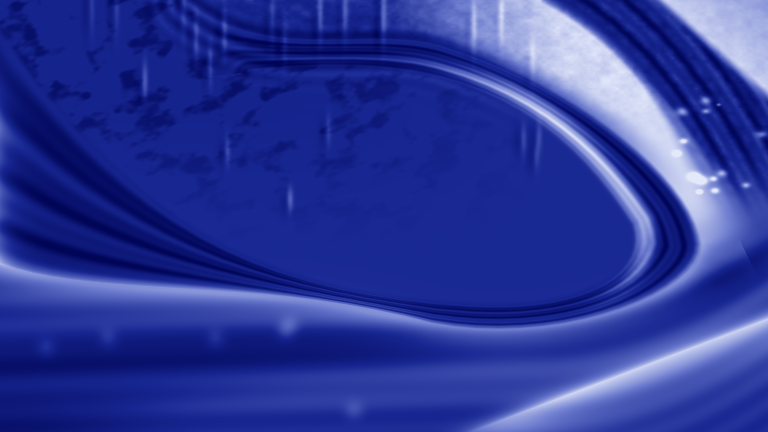
A WebGL 1 fragment shader for this background:

```glsl
precision highp float;
// Glossy folds of blue liquid: a calm pool ringed by a groove and a pale sheet.
// Signed distances to chained cubic curves shape a single light value,
// which noise, drips and beads then detail before a colour ramp tints it.
uniform vec2 u_resolution;

float hash(vec2 p) { return fract(sin(dot(p, vec2(12.9898, 78.233))) * 43758.5453); }

float noise(vec2 p) {
  vec2 i = floor(p), f = fract(p);
  f = f * f * (3.0 - 2.0 * f);
  return mix(mix(hash(i), hash(i + vec2(1, 0)), f.x),
             mix(hash(i + vec2(0, 1)), hash(i + vec2(1, 1)), f.x), f.y);
}

float fbm(vec2 p) {
  return 0.55 * noise(p) + 0.3 * noise(p * 2.1 + 7.0) + 0.15 * noise(p * 4.3 + 3.0);
}

float gauss(float x, float width) { x /= width; return exp(-x * x); }

// Signed distance (positive on the left of travel) and position along a cubic.
vec2 curve(vec2 p, vec2 a, vec2 b, vec2 c, vec2 d, float index) {
  vec2 best = vec2(9.0, index), from = a;
  for (int i = 1; i <= 18; i++) {
    float t = float(i) / 18.0, u = 1.0 - t;
    vec2 to = u*u*u*a + 3.0*u*u*t*b + 3.0*u*t*t*c + t*t*t*d;
    vec2 e = to - from, q = p - from;
    float h = clamp(dot(q, e) / dot(e, e), 0.0, 1.0), dist = length(q - e * h);
    if (dist < abs(best.x))
      best = vec2(e.x * q.y < e.y * q.x ? -dist : dist, index + t + (h - 1.0) / 18.0);
    from = to;
  }
  return best;
}

vec2 nearest(vec2 a, vec2 b) { return abs(a.x) < abs(b.x) ? a : b; }

vec3 ramp(float l) {
  vec3 c = mix(vec3(0.0, 0.02, 0.34), vec3(0.09, 0.15, 0.57), clamp(l / 0.25, 0.0, 1.0));
  c = mix(c, vec3(0.43, 0.49, 0.81), clamp((l - 0.25) / 0.35, 0.0, 1.0));
  return mix(c, vec3(0.89, 0.91, 0.98), clamp((l - 0.6) / 0.4, 0.0, 1.0));
}

void main() {
  vec2 p = gl_FragCoord.xy / u_resolution.y;
  p.x *= 1.7778 * u_resolution.y / u_resolution.x;

  // Pool rim and outer fold, both running counterclockwise
  vec2 rim = curve(p, vec2(0, 0.94), vec2(0.3, 0.49), vec2(0.58, 0.32), vec2(1.09, 0.294), 0.0);
  rim = nearest(rim, curve(p, vec2(1.09, 0.294), vec2(1.34, 0.28), vec2(1.5, 0.36), vec2(1.463, 0.48), 1.0));
  rim = nearest(rim, curve(p, vec2(1.463, 0.48), vec2(1.32, 0.7), vec2(1.11, 0.9), vec2(0.58, 0.833), 2.0));
  vec2 fold = curve(p, vec2(0, 0.39), vec2(0.21, 0.31), vec2(0.6, 0.36), vec2(1.0, 0.25), 0.0);
  fold = nearest(fold, curve(p, vec2(1.0, 0.25), vec2(1.3, 0.19), vec2(1.67, 0.33), vec2(1.613, 0.456), 1.0));
  fold = nearest(fold, curve(p, vec2(1.613, 0.456), vec2(1.57, 0.61), vec2(1.3, 0.81), vec2(1.02, 0.896), 2.0));
  fold = nearest(fold, curve(p, vec2(1.02, 0.896), vec2(0.86, 0.945), vec2(0.62, 0.85), vec2(0.44, 1.0), 3.0));
  float crest = curve(p, vec2(1.26, 1), vec2(1.43, 0.91), vec2(1.57, 0.75), vec2(1.71, 0.45), 0.0).x;

  // Pool with small dark bumps toward the top left
  float bumps = fbm(vec2(p.x + 0.5 * p.y, p.y - 0.4 * p.x) * vec2(17.0, 30.0));
  float rough = smoothstep(0.4, 0.8, p.y) * smoothstep(1.35, 0.6, p.x);
  float pool = 0.26 - rough * (0.03 + 0.15 * smoothstep(0.48, 0.75, bumps));

  // Streaked groove between rim and fold, with a bright inner lip
  float across = clamp(-rim.x / max(fold.x - rim.x, 0.01), 0.0, 1.0);
  float groove = 0.1 + 0.08 * sin(across * 21.0 + 1.0) + 0.04 * sin(across * 47.0);
  groove += 0.3 * exp(-p.x / 0.03) * smoothstep(0.92, 0.7, p.y);
  float lip = smoothstep(1.3, 2.1, rim.y) * smoothstep(2.85, 2.35, rim.y);
  groove += 0.75 * lip * gauss(rim.x + 0.025, 0.024);
  float topLeft = smoothstep(0.65, 0.4, p.x) * smoothstep(0.0, 0.1, p.y - 0.9 + 1.2 * p.x)
                * smoothstep(0.55, 0.7, p.y);
  float inGroove = smoothstep(0.012, -0.016, rim.x) * (1.0 - topLeft);
  float light = mix(pool, groove, inGroove);

  // Lower sweep: dark trough, faint streaks, then a pale ridge
  float bend = max(p.x - 1.25, 0.0);
  float trough = p.y - 0.16 - 0.05 * p.x - 0.6 * bend * bend;
  float ridge = p.y - 0.38 * (p.x - 1.09);
  float lower = 0.25 - 0.17 * gauss(trough, 0.045) + 0.025 * sin(trough * 95.0 + p.x * 2.0);
  lower += 0.1 * gauss(trough + 0.1, 0.05) * smoothstep(0.2, 0.8, p.x);
  lower -= 0.14 * smoothstep(0.5, 0.0, p.x) * smoothstep(0.15, 0.02, p.y);
  lower += 0.6 * exp(-abs(ridge) / (ridge > 0.0 ? 0.016 : 0.065)) * smoothstep(0.95, 1.25, p.x);

  // Pale sheet, dark streaked channel past its crest, and the bright far corner
  float grain = fbm(p * vec2(45.0, 60.0)) - 0.5;
  float sheet = mix(0.26, 0.94, smoothstep(0.8, 1.36, p.x)) + 0.16 * grain * smoothstep(0.6, 0.85, p.y);
  sheet *= mix(1.0, smoothstep(-0.02, 0.06, -fold.x), smoothstep(0.5, 0.8, p.y) * 0.6);
  float channel = 0.17 + 0.1 * sin(crest * 105.0 + 2.0 * grain) + 0.06 * sin(crest * 230.0);
  channel = mix(0.42, channel, smoothstep(0.46, 0.68, p.y));
  float corner = dot(p - vec2(1.516, 1.0), vec2(0.66, 0.75));
  channel = mix(channel, 0.92 - 1.2 * max(corner, 0.0) + 0.1 * grain, smoothstep(-0.012, 0.02, corner));
  float soft = mix(0.07, 0.012, smoothstep(0.45, 0.85, p.y));
  float upper = mix(sheet, channel, smoothstep(-soft, soft, crest));
  float outside = mix(lower, upper, smoothstep(0.34, 0.56, p.y));
  light = mix(light, outside, smoothstep(0.01, -0.01, fold.x));
  light += 0.5 * exp(-abs(fold.x) / (fold.x > 0.0 ? 0.012 : 0.04)) * smoothstep(2.2, 1.7, fold.y);

  // Fine parallel wrinkles under the top edge
  light += 0.09 * sin(fold.x * 170.0) * gauss(fold.x - 0.03, 0.06) * smoothstep(2.6, 3.0, fold.y);

  // Vertical drips, crowded near the top left
  for (int i = 0; i < 22; i++) {
    float k = float(i), r = hash(vec2(k, 2.0));
    vec2 q = p - vec2(0.2 + 1.05 * hash(vec2(k, 5.0)), 1.0 - 0.48 * r * r);
    float tall = mix(0.075, 0.025, r);
    light += (0.1 + 0.14 * hash(vec2(k, 8.0))) * gauss(q.x, 0.007) * gauss(q.y, tall);
    light -= 0.07 * gauss(q.x + 0.014, 0.01) * gauss(q.y + 0.01, tall);
  }

  // Sharp beads at the right, blurred ones along the bottom
  for (int i = 0; i < 14; i++) {
    float k = float(i), size = 0.004 + 0.008 * hash(vec2(k, 11.0));
    vec2 bead = vec2(1.55 + 0.22 * hash(vec2(k, 13.0)), 0.45 + 0.32 * hash(vec2(k, 17.0)));
    light += 0.5 * gauss(length((p - bead) * vec2(0.8, 1.2)), size);
    vec2 blur = vec2(0.1 + 0.95 * hash(vec2(k, 19.0)), 0.03 + 0.22 * hash(vec2(k, 23.0)));
    light += 0.13 * step(k, 5.0) * gauss(length(p - blur), 0.022);
  }
  gl_FragColor = vec4(ramp(light), 1.0);
}
```
